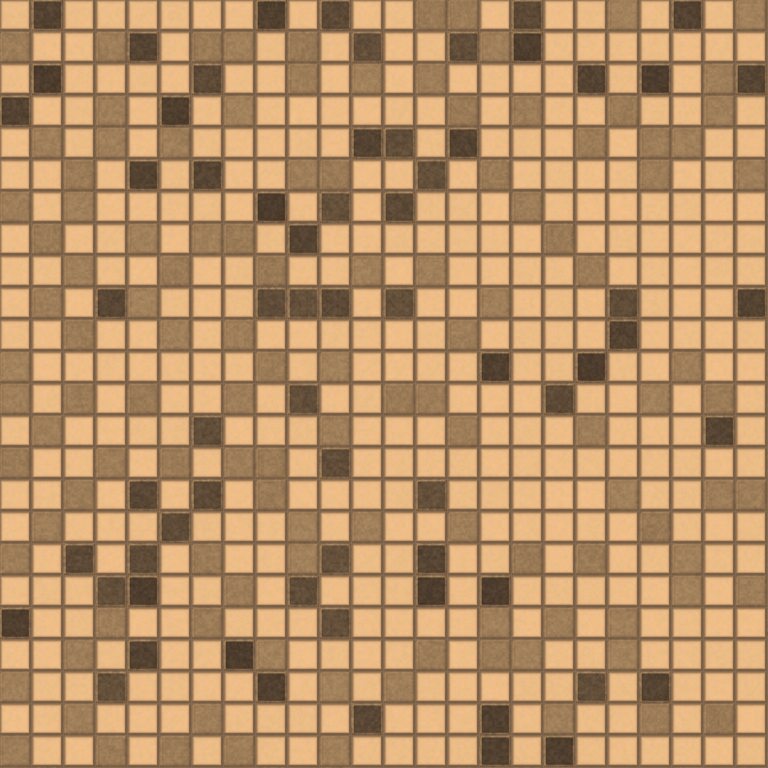
Write a WebGL 2 fragment shader that draws this pattern.

```glsl
#version 300 es
precision highp float;
// Mosaic of 24 x 24 small square tiles: mostly sand, with scattered tan and
// umber accents. Each cell is a rounded box with a shaded bevel and grout;
// accents are peaks of high-passed hash noise, so they seldom touch.

uniform vec2 u_resolution;
out vec4 fragColor;

const float TILES = 24.0;                       // repeats across and down
const vec2  GRID_SHIFT = vec2(0.025, -0.03);    // grid offset, in tiles
const float FACE_HALF = 0.425;                  // half width of a tile face
const float CORNER_RADIUS = 0.025;
const float BEVEL_SOFTNESS = 0.018;
const float GROUT_START = 0.035;                // distance outside the face
const float NEIGHBOUR_WEIGHT = 0.33;            // spacing of accent tiles
const float ACCENT_THRESHOLD = 0.17;
const float UMBER_SHARE = 0.37;                 // part of the accents
const float GRAIN_CELLS = 420.0;                // grain cells across canvas
const float GRAIN_LIGHT = 0.022;
const float GRAIN_DARK = 0.055;

const vec3 SAND       = vec3(0.93, 0.74, 0.53);
const vec3 TAN        = vec3(0.64, 0.51, 0.36);
const vec3 TAN_DEEP   = vec3(0.60, 0.475, 0.335);
const vec3 UMBER      = vec3(0.40, 0.32, 0.235);
const vec3 UMBER_DEEP = vec3(0.30, 0.235, 0.175);
const vec3 BEVEL_LIT  = vec3(0.66, 0.52, 0.37);
const vec3 BEVEL_DARK = vec3(0.50, 0.39, 0.28);
const vec3 GROUT      = vec3(0.53, 0.415, 0.30);

// Integer hash of a lattice point, from 0 to 1
float hash(ivec2 cell, uint seed) {
    uint h = uint(cell.x) * 0x9E3779B1u ^ uint(cell.y) * 0x85EBCA77u ^ seed * 0xC2B2AE3Du;
    h = (h ^ (h >> 16)) * 0x7FEB352Du;
    h = (h ^ (h >> 15)) * 0x846CA68Bu;
    h ^= h >> 16;
    return float(h >> 8) / 16777216.0;
}

// Tile hash that wraps at the canvas edge
float tileHash(ivec2 tile, uint seed) {
    int n = int(TILES);
    return hash((tile + n) % n, seed);
}

float valueNoise(vec2 p, uint seed) {
    ivec2 i = ivec2(floor(p));
    vec2 f = fract(p);
    f = f * f * (3.0 - 2.0 * f);
    float low  = mix(hash(i, seed), hash(i + ivec2(1, 0), seed), f.x);
    float high = mix(hash(i + ivec2(0, 1), seed), hash(i + ivec2(1, 1), seed), f.x);
    return mix(low, high, f.y);
}

float roundedBox(vec2 p, float halfSize, float radius) {
    vec2 q = abs(p) - halfSize + radius;
    return length(max(q, 0.0)) + min(max(q.x, q.y), 0.0) - radius;
}

// A tile is an accent where its hash stands out from its four neighbours
vec3 tileColor(ivec2 tile) {
    float peak = tileHash(tile, 1u) - 0.5;
    for (int k = 0; k < 4; k++) {
        int stepSign = (k & 1) * 2 - 1;
        ivec2 side = k < 2 ? ivec2(stepSign, 0) : ivec2(0, stepSign);
        peak -= NEIGHBOUR_WEIGHT * (tileHash(tile + side, 1u) - 0.5);
    }
    float tone = tileHash(tile, 2u);
    if (peak < ACCENT_THRESHOLD) return SAND * (1.0 + 0.012 * (tone - 0.5));
    if (tileHash(tile, 3u) < UMBER_SHARE) return mix(UMBER_DEEP, UMBER, tone);
    return mix(TAN_DEEP, TAN, tone);
}

void main() {
    float canvas = min(u_resolution.x, u_resolution.y);
    vec2 uv = gl_FragCoord.xy / canvas;
    vec2 grid = uv * TILES + GRID_SHIFT;
    vec2 p = fract(grid) - 0.5;
    float pixel = TILES / canvas;
    float soft = max(BEVEL_SOFTNESS, 0.6 * pixel);

    vec3 face = tileColor(ivec2(floor(grid)));
    float edge = roundedBox(p, FACE_HALF, CORNER_RADIUS);

    // Grain is stronger on the dark tiles
    float grain = valueNoise(uv * GRAIN_CELLS, 4u) + valueNoise(uv * GRAIN_CELLS * 0.53, 5u) - 1.0;
    float darkness = 1.0 - smoothstep(0.3, 0.9, face.r);

    // Faint shade towards the rim of the face
    face *= 1.0 - 0.07 * smoothstep(-0.09, 0.0, edge);

    // Mitred bevel: lit at the top and left, shaded at the bottom and right
    float lit = smoothstep(-soft, soft, p.y - p.x);
    bool sideways = abs(p.x) > abs(p.y);
    float facing = sideways ? step(p.x, 0.0) : step(0.0, p.y);
    vec3 bevel = mix(BEVEL_DARK, BEVEL_LIT, facing);
    float mitre = 1.0 - smoothstep(0.01, 0.01 + soft, abs(p.x + p.y));
    bevel = mix(bevel, face, 0.4 * mitre * (1.0 - lit));

    // Grout fills the joint; the lower joint is a little deeper
    vec3 joint = GROUT * mix(0.88, 1.0, lit);
    vec3 color = mix(bevel, joint, smoothstep(GROUT_START - soft, GROUT_START + soft, edge));
    color = mix(face, color, smoothstep(-soft, soft, edge));

    color *= 1.0 + grain * mix(GRAIN_LIGHT, GRAIN_DARK * 3.0, darkness);
    fragColor = vec4(clamp(color, 0.0, 1.0), 1.0);
}
```
